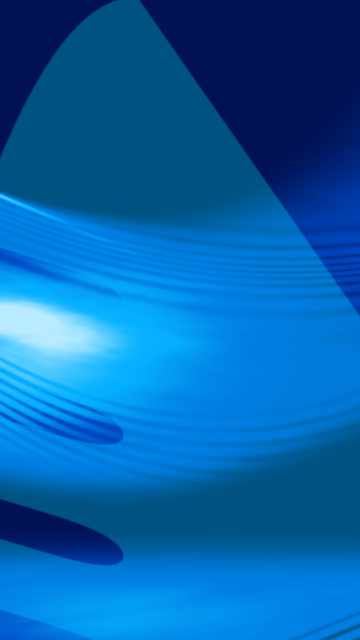
Reproduce this background procedurally as a Shadertoy shader.

```glsl
// Draws glossy blue light waves behind a translucent sail and rounded tongues.

const vec3 NAVY = vec3(0.0, 0.07, 0.33);
const vec3 ROYAL = vec3(0.0, 0.29, 0.77);
const vec3 TEAL = vec3(0.0, 0.32, 0.50);
const vec3 AZURE = vec3(0.0, 0.49, 0.88);
const vec3 CYAN = vec3(0.02, 0.69, 1.0);
const vec3 ICE = vec3(0.72, 0.92, 1.0);

float hash(vec2 p) {
    return fract(sin(dot(p, vec2(127.1, 311.7))) * 43758.5);
}

float noise(vec2 p) {
    vec2 cell = floor(p), f = fract(p);
    f = f * f * (3.0 - 2.0 * f);
    vec2 e = vec2(0.0, 1.0);
    return mix(mix(hash(cell), hash(cell + e.yx), f.x),
               mix(hash(cell + e.xy), hash(cell + e.yy), f.x), f.y);
}

float fbm(vec2 p) {
    float sum = 0.0, weight = 0.5;
    for (int i = 0; i < 4; i++) {
        sum += weight * noise(p);
        p = p * 2.03 + 7.1;
        weight *= 0.5;
    }
    return sum;
}

float glow(vec2 p, vec2 center, vec2 radius) {
    vec2 d = (p - center) / radius;
    return exp(-dot(d, d));
}

// Soft step centred on an edge
float softStep(float edge, float width, float x) {
    return smoothstep(edge - width, edge + width, x);
}

// Antialiased coverage of the region where d is positive
float cover(float d) {
    float w = max(fwidth(d), 1e-5);
    return smoothstep(-w, w, d);
}

// Narrow dark folds, one per unit of phase
float folds(float phase) {
    return pow(0.5 + 0.5 * cos(6.28318 * phase), 2.0);
}

vec3 ramp(float light, vec3 shadow, vec3 middle) {
    vec3 c = mix(shadow, middle, smoothstep(0.0, 0.52, light));
    c = mix(c, CYAN, smoothstep(0.5, 0.84, light));
    return mix(c, ICE, smoothstep(0.82, 1.15, light));
}

// Brightness of the flowing waves; p.y runs downwards
float waveLight(vec2 p) {
    float u = p.x, v = p.y;
    float top = 0.302 + 0.169 * u - 0.24 * u * u * u;
    float low = 0.742 + 0.117 * u - 0.195 * u * u;
    float band = softStep(top, 0.01 + 0.16 * u * u, v) * (1.0 - softStep(low, 0.05, v));
    float clouds = fbm(vec2(u * 4.0 + 2.0, (v - 0.06 * u) * 24.0));

    // Broad body and bright left side
    float light = mix(0.58, 0.40, smoothstep(0.3, 1.0, u));
    light += 0.20 * glow(p, vec2(0.27, 0.53), vec2(0.42, 0.09));
    light += (0.15 + 0.55 * clouds) * glow(p, vec2(0.0, 0.505), vec2(0.33, 0.055));
    light += 0.27 * glow(p, vec2(0.0, 0.605), vec2(0.32, 0.06));
    light += 0.16 * (clouds - 0.47);

    // Upper fan, tightest at its middle
    float upper = v - (0.306 + 0.228 * u - 0.143 * u * u);
    float fade = smoothstep(-0.08, 0.0, upper) * (1.0 - smoothstep(0.05, 0.17, upper));
    light -= 0.15 * fade * folds(2.0 * asinh((upper - 0.029) / 0.018));

    // Lower fan, evenly spaced
    float lower = v - (0.56 + 0.30 * u - 0.247 * u * u);
    fade = smoothstep(-0.02, 0.02, lower) * (1.0 - smoothstep(0.08, 0.15, lower));
    light -= mix(0.20, 0.10, u) * fade * folds(lower / (0.017 + 0.008 * u));
    light *= band;

    // Shining crest
    float crest = (v - 0.305 - 0.245 * u) / 0.004;
    light += 0.55 * exp(-crest * crest - 7.0 * u);

    // Floor swell with fine rising grain
    float grain = fbm(vec2(u * 3.0, (v + 0.08 * u) * 38.0));
    float swell = 0.53 + 0.16 * glow(p, vec2(0.3, 0.96), vec2(0.4, 0.06));
    swell += 0.14 * (grain - 0.47);
    float corner = v - 1.0 + 0.23 * (u - 0.81);
    swell -= 0.4 * smoothstep(-0.01, 0.008, corner) * folds(corner / 0.021);
    light += swell * softStep(0.868, 0.06, v);

    // Faint diagonal ray
    float ray = (v - 0.833 + 0.216 * (u - 0.58)) / 0.012;
    return light + 0.07 * exp(-ray * ray) * smoothstep(0.5, 0.8, u);
}

// Rounded tongues stacked along the left edge
float tongues(vec2 p) {
    float mask = 0.0;
    for (int i = 0; i < 4; i++) {
        float k = float(i);
        float center = 0.418 + 0.212 * k - 0.0078 * k * k;
        float across = (p.y - 0.169 * p.x - center) / 0.031;
        float along = pow(max(p.x, 0.0) / 0.3426, 5.0);
        mask = max(mask, cover(1.0 - along - across * across));
    }
    return mask;
}

void mainImage(out vec4 fragColor, in vec2 fragCoord) {
    vec2 p = fragCoord / iResolution.xy;
    p.y = 1.0 - p.y;

    // Sail: curved left side, straight right side
    float a = min(p.x, 0.37);
    float arc = 0.247 - 1.35 * a + 1.82 * a * a;
    float sail = cover(p.y - arc) * cover(0.387 + 1.24 * p.y - p.x);
    sail *= 1.0 - tongues(p);

    float light = waveLight(p);
    vec3 color = mix(ramp(light, NAVY, ROYAL), ramp(light, TEAL, AZURE), sail);
    fragColor = vec4(color, 1.0);
}
```
